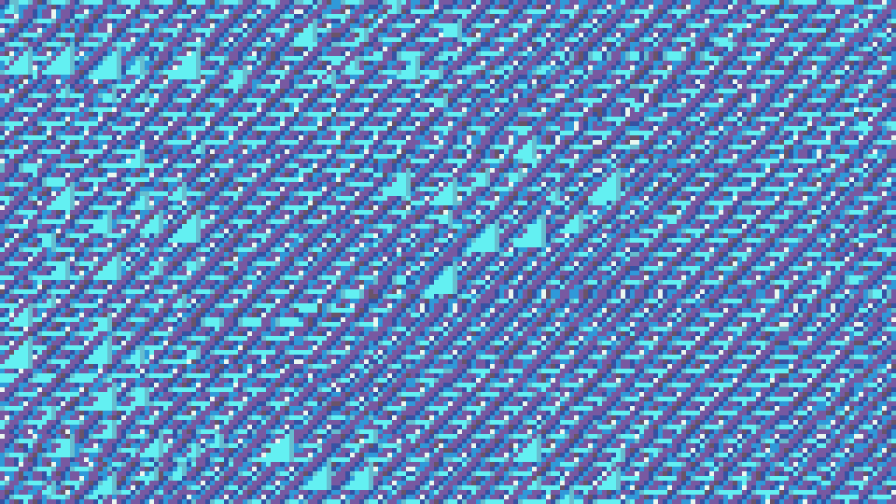
Reproduce this pattern procedurally as a Shadertoy shader.

```glsl
float hash(vec2 p) {
    vec3 q = fract(p.xyx * vec3(0.1031, 0.1030, 0.0973));
    q += dot(q, q.yzx + 33.33);
    return fract((q.x + q.y) * q.z);
}

float noise(vec2 p) {
    vec2 i = floor(p), f = fract(p);
    f = f * f * (3.0 - 2.0 * f);
    return mix(mix(hash(i), hash(i + vec2(1, 0)), f.x),
               mix(hash(i + vec2(0, 1)), hash(i + vec2(1, 1)), f.x), f.y);
}

const vec3 PURPLE = vec3(0.47, 0.35, 0.63);
const vec3 NAVY   = vec3(0.21, 0.32, 0.64);
const vec3 BLUE   = vec3(0.19, 0.60, 0.85);
const vec3 TEAL   = vec3(0.40, 0.74, 0.81);
const vec3 CYAN   = vec3(0.39, 0.94, 0.95);
const vec3 BROWN  = vec3(0.41, 0.33, 0.41);
const vec3 WHITE  = vec3(0.92, 0.97, 0.94);

// Diagonal stripes, four cells wide, leaning to the right
vec3 weave(vec2 cell) {
    float stripe = mod(cell.x - cell.y, 4.0);
    float grain = hash(cell + 71.0);
    if (stripe < 0.5) return PURPLE;
    if (stripe < 1.5) return grain < 0.24 ? BROWN : PURPLE;
    if (stripe < 2.5) return grain < 0.20 ? BLUE : NAVY;
    return mod(cell.y, 3.0) < 0.5 ? TEAL : BLUE;
}

// Staggered horizontal dashes, longer in some regions, with white tips
vec3 dashes(vec2 cell, vec3 color) {
    float band = floor(cell.y / 3.0);
    float row = cell.y - 3.0 * band;
    float x = mod(cell.x - 3.0 * band, 8.0);
    vec2 knot = vec2(floor((cell.x - 3.0 * band) / 8.0), band);
    float reach = noise(knot * vec2(0.35, 0.22) + 5.0);
    float size = floor(1.3 + 4.2 * reach + 0.9 * hash(knot));
    if (row < 0.5 && x < size) return CYAN;
    if (row > 0.5 && row < 1.5 && x == size && hash(knot + 9.0) < 0.85) return WHITE;
    if (row > 1.5 && x == 5.0 && hash(knot + 3.0) < 0.4) return CYAN;
    return color;
}

// Clustered right triangles: flat base, upright right side
vec3 triangles(vec2 cell, vec3 color) {
    vec2 block = floor(cell / 9.0);
    float cluster = noise(block * 0.27 + vec2(2.3, 8.1)) - 0.035 * (block.y - 4.0);
    if (cluster < 0.56 || hash(block + 17.0) > 0.75) return color;
    float size = 3.0 + floor(5.0 * pow(hash(block + 31.0), 1.5));
    vec2 shift = floor(vec2(hash(block + 43.0), hash(block + 57.0)) * (10.0 - size));
    vec2 q = cell - block * 9.0 - shift;
    if (q.y < 0.0 || q.x < q.y || q.x >= size) return color;
    return q.x > size - 1.5 ? TEAL : CYAN;
}

vec3 cellColor(vec2 p) {
    vec2 cell = floor(p);
    // Broad domains slip against each other by whole cells
    vec2 domain = floor(cell / vec2(8.0, 3.0)) * vec2(0.16, 0.18);
    vec2 slip = floor(vec2(noise(domain), noise(domain + 40.0)) * vec2(5.0, 3.0));
    vec2 moved = cell + slip;
    return triangles(cell, dashes(moved, weave(moved)));
}

void mainImage(out vec4 fragColor, in vec2 fragCoord) {
    // 108 cells fill the height; 3 x 3 samples smooth the cell edges
    vec3 sum = vec3(0.0);
    for (int i = 0; i < 9; i++) {
        vec2 offset = (vec2(i % 3, i / 3) - 1.0) / 3.0;
        sum += cellColor((fragCoord + offset) * 108.0 / iResolution.y);
    }
    fragColor = vec4(sum / 9.0, 1.0);
}
```
